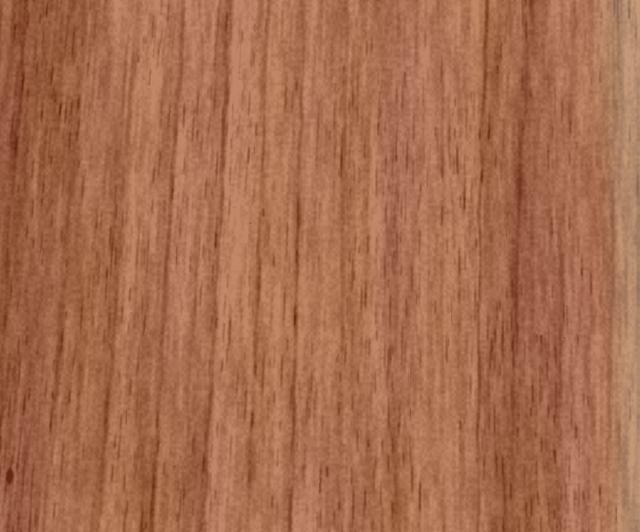
A WebGL 1 fragment shader for this texture:

```glsl
precision highp float;

uniform vec2 u_resolution;

const vec3 DARK_WOOD = vec3(0.515, 0.277, 0.167);
const vec3 LIGHT_WOOD = vec3(0.700, 0.470, 0.350);
const vec3 PALE_EDGE = vec3(0.735, 0.575, 0.455);
const vec3 PINK_SHIFT = vec3(0.000, -0.005, 0.014);

float hash(vec2 p) {
    vec3 q = fract(p.xyx * vec3(0.1031, 0.1030, 0.0973));
    q += dot(q, q.yzx + 33.33);
    return fract((q.x + q.y) * q.z);
}

float noise(vec2 p) {
    vec2 i = floor(p);
    vec2 f = fract(p);
    f = f * f * (3.0 - 2.0 * f);
    float low = mix(hash(i), hash(i + vec2(1.0, 0.0)), f.x);
    float high = mix(hash(i + vec2(0.0, 1.0)), hash(i + 1.0), f.x);
    return mix(low, high, f.y);
}

// Noise centred on zero, stretched by a separate frequency per axis
float streak(vec2 p, vec2 frequency, float seed) {
    return noise(p * frequency + seed) - 0.5;
}

// Fibres lean to the right on the left side and stand upright on the right
vec2 alongGrain(vec2 p) {
    float lean = 0.075 * (1.0 - smoothstep(0.1, 0.95, p.x));
    float wobble = 0.007 * streak(p, vec2(4.0, 3.0), 5.0);
    return vec2(p.x - lean * (p.y - 0.5) + wobble, p.y);
}

// Growth rings: a soft shadow around a narrow, uneven dark line
float rings(vec2 g, float frequency) {
    float ragged = 0.07 * streak(g, vec2(20.0, 22.0), 48.0);
    float s = g.x * frequency + 0.9 * noise(vec2(g.x * 5.0, g.y * 0.6) + 17.0) + ragged;
    float f = fract(s);
    float id = floor(s);
    float strength = mix(0.35, 1.0, hash(vec2(id, 8.0)));
    float fade = 0.2 + 1.2 * noise(vec2(id * 7.3, g.y * 9.0));
    float shadow = smoothstep(0.45, 0.88, f) * (1.0 - smoothstep(0.88, 1.0, f));
    float core = 1.0 - smoothstep(0.01, 0.075, abs(f - 0.88));
    return strength * (0.34 * shadow + 0.55 * core * fade);
}

// Short dark vessels, one candidate in each staggered cell
float pores(vec2 g, vec2 cell, float density, float seed, float softness) {
    float column = floor(g.x / cell.x);
    float y = g.y / cell.y + hash(vec2(column, seed));
    vec2 id = vec2(column, floor(y) + seed);
    float x = fract(g.x / cell.x) - 0.5 - 0.4 * (hash(id + 31.0) - 0.5);
    float halfLength = mix(0.15, 0.45, hash(id + 57.0));
    float along = abs(fract(y) - 0.5) / halfLength;
    float body = 1.0 - smoothstep(0.0, softness, abs(x) * cell.x);
    float ends = 1.0 - smoothstep(0.4, 1.0, along);
    return body * ends * step(hash(id + 83.0), density) * mix(0.3, 1.0, hash(id + 11.0));
}

// Wide light and dark zones across the board
float zones(vec2 g) {
    float leftShade = 1.0 - smoothstep(0.02, 0.19, g.x);
    float rightBand = smoothstep(0.89, 0.93, g.x) * (1.0 - smoothstep(1.01, 1.06, g.x));
    float cloud = streak(g, vec2(7.0, 1.8), 40.0);
    return 0.30 * cloud - 0.46 * leftShade - 0.28 * rightBand;
}

float knot(vec2 p, vec2 center, vec2 radius) {
    return 1.0 - smoothstep(0.3, 1.1, length((p - center) / radius));
}

void main() {
    float pixel = 1.0 / u_resolution.y;
    vec2 p = gl_FragCoord.xy * pixel;
    vec2 g = alongGrain(p);

    // Base tone with fibres from coarse to fine
    float tone = 0.93 + zones(g) - rings(g, 11.5);
    tone += 0.34 * streak(g, vec2(38.0, 1.8), 3.0);
    tone += 0.42 * streak(g, vec2(90.0, 7.0), 21.0);
    tone += 0.48 * streak(g, vec2(170.0, 20.0), 63.0);

    // Vessels gather in loose clusters
    float cluster = smoothstep(0.3, 0.75, noise(g * vec2(16.0, 4.0) + 70.0));
    float softness = max(0.0042, 1.2 * pixel);
    for (int i = 0; i < 3; i++) {
        float layer = float(i);
        vec2 cell = vec2(0.011 + 0.003 * layer, 0.06 + 0.035 * layer);
        tone -= 0.60 * pores(g, cell, 0.05 + 0.38 * cluster, 19.0 * layer + 4.0, softness);
    }

    // Fine surface speckle
    tone += 0.36 * streak(p, vec2(215.0, 190.0), 9.0) + 0.22 * streak(p, vec2(115.0), 37.0);
    tone -= 1.1 * knot(p, vec2(0.019, 0.105), vec2(0.010, 0.019));

    vec3 color = mix(DARK_WOOD, LIGHT_WOOD, clamp(tone, -0.6, 1.3));
    color += PINK_SHIFT * 2.0 * streak(g, vec2(12.0, 2.5), 90.0);

    // Pale sapwood with fine dark lines along the right side
    float aspect = u_resolution.x / u_resolution.y;
    float edge = aspect - 0.032 - 0.025 * smoothstep(0.4, 1.0, p.y);
    float pale = smoothstep(edge - 0.05, edge + 0.03, p.x);
    float lines = smoothstep(0.1, 0.4, streak(g, vec2(85.0, 2.5), 54.0));
    vec3 sapwood = PALE_EDGE * (0.74 + 0.26 * clamp(tone, -0.5, 1.2) - 0.12 * lines);
    gl_FragColor = vec4(mix(color, sapwood, 0.9 * pale), 1.0);
}
```
